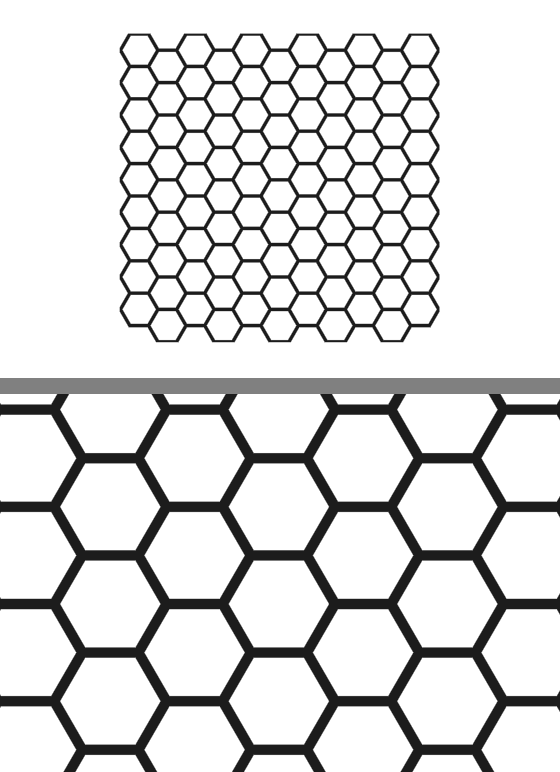
Top, the full canvas; bottom, a detail of the centre.
Give the GLSL for this pattern, as a WebGL 2 fragment shader.

```glsl
#version 300 es
precision highp float;

uniform vec2 u_resolution;
out vec4 fragColor;

const float ASPECT = 512.0 / 346.0;
const int COLUMNS = 11;
const float ROWS = 9.0;
const float PITCH = 0.0857;                      // height of one cell
const vec2 PATCH_CENTER = vec2(-0.001, 0.0029);  // offset from the tile centre
const vec2 PATCH_HALF = vec2(0.4224, 0.4081);
const float LINE_WIDTH = 0.0091;
const vec3 PAPER = vec3(1.0);
const vec3 INK = vec3(0.11);

// Signed distance to a flat-topped hexagon with mitred corners
float hexagon(vec2 p, float inradius) {
  p = abs(p);
  return max(p.y, dot(p, vec2(0.8660254, 0.5))) - inradius;
}

float box(vec2 p, vec2 halfSize) {
  vec2 d = abs(p) - halfSize;
  return max(d.x, d.y);
}

// Distance to the nearest cell outline in a finite honeycomb
float honeycomb(vec2 p, float pitch, float rows) {
  float columnStep = pitch * 0.8660254;
  float lastRow = 0.5 * (rows - 1.0);
  float nearest = 1e3;
  for (int i = 0; i < COLUMNS; i++) {
    float x = (float(i) - 0.5 * float(COLUMNS - 1)) * columnStep;
    float stagger = (i % 2 == 0 ? 0.25 : -0.25) * pitch;
    vec2 q = p - vec2(x, stagger);
    q.y -= pitch * clamp(round(q.y / pitch), -lastRow, lastRow);
    nearest = min(nearest, abs(hexagon(q, 0.5 * pitch)));
  }
  return nearest;
}

float coverage(float d, float pixel) {
  return clamp(0.5 - d / pixel, 0.0, 1.0);
}

void main() {
  // One wrapped tile with a blank margin around the patch
  vec2 uv = fract(gl_FragCoord.xy / u_resolution);
  vec2 p = (uv - 0.5) * vec2(ASPECT, 1.0) - PATCH_CENTER;
  float pixel = 1.2 / u_resolution.y;

  // Outlines trimmed flat at the patch bounds
  float lines = honeycomb(p, PITCH, ROWS) - 0.5 * LINE_WIDTH;
  float d = max(lines, box(p, PATCH_HALF));

  fragColor = vec4(mix(PAPER, INK, coverage(d, pixel)), 1.0);
}
```
